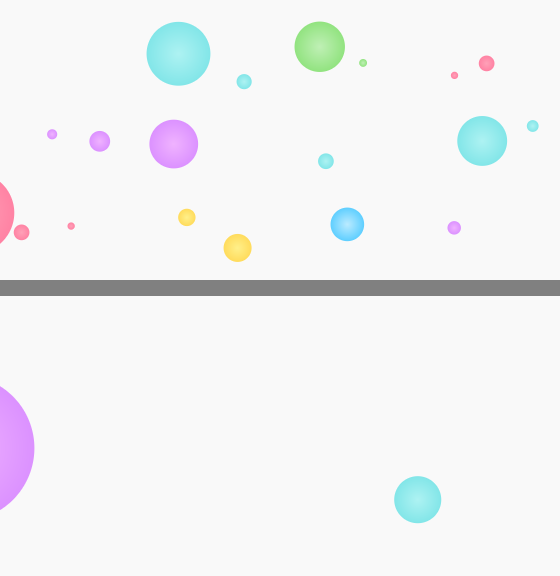
Top: the whole. Bottom: its middle third, enlarged.
This background is drawn by a Shadertoy shader. Its source:

```glsl
// Scattered pastel discs with soft radial shading and small companions on off-white.

// Lengths are in canvas heights; x spans 0..2 on a 2:1 canvas.
const vec3 PAPER = vec3(0.978);
const int COLUMNS = 4;
const int ROWS = 3;
const vec2 CELL = vec2(0.5, 1.0 / 3.0);
const float JITTER = 0.8;        // share of the free room in a cell
const float GAP_MIN = 0.06;      // space between a disc and its companion
const float GAP_VARIATION = 0.08;
const float MAX_TILT = 0.55;     // companion direction from horizontal, radians
const float SEED = 3.0;

const int TEAL = 0, PURPLE = 1, GREEN = 2, PINK = 3, YELLOW = 4, BLUE = 5;

const vec3 RIM[6] = vec3[6](
    vec3(0.51, 0.90, 0.91), vec3(0.86, 0.57, 1.00), vec3(0.57, 0.89, 0.50),
    vec3(1.00, 0.51, 0.64), vec3(1.00, 0.86, 0.36), vec3(0.37, 0.81, 1.00));
const vec3 CORE[6] = vec3[6](
    vec3(0.68, 0.95, 0.95), vec3(0.94, 0.70, 1.00), vec3(0.75, 0.94, 0.71),
    vec3(1.00, 0.63, 0.72), vec3(1.00, 0.94, 0.54), vec3(0.73, 0.92, 1.00));

// One entry per cell, rows from the bottom up; zero means none.
const float RADIUS[12] = float[12](
    0.028, 0.050, 0.060, 0.024,
    0.037, 0.087, 0.028, 0.089,
    0.000, 0.114, 0.090, 0.028);
const float COMPANION[12] = float[12](
    0.013, 0.031, 0.000, 0.000,
    0.018, 0.000, 0.000, 0.021,
    0.000, 0.027, 0.014, 0.013);
const int HUE[12] = int[12](
    PINK, YELLOW, BLUE, PURPLE,
    PURPLE, PURPLE, TEAL, TEAL,
    TEAL, TEAL, GREEN, PINK);

// Large disc cut off by the left edge
const vec2 EDGE_CENTER = vec2(-0.095, 0.24);
const float EDGE_RADIUS = 0.146;

float hash(vec2 p) {
    return fract(sin(dot(p, vec2(127.1, 311.7))) * 43758.5);
}

// Paints an antialiased disc that lightens towards its center.
void paintDisc(inout vec3 color, vec2 p, vec2 center, float radius, int hue) {
    if (radius <= 0.0) return;
    float dist = length(p - center);
    float coverage = clamp(0.5 + (radius - dist) * iResolution.y, 0.0, 1.0);
    vec3 shade = mix(CORE[hue], RIM[hue], min(dist / radius, 1.0));
    color = mix(color, shade, coverage);
}

void mainImage(out vec4 fragColor, in vec2 fragCoord) {
    vec2 p = fragCoord / iResolution.y;
    vec3 color = PAPER;

    paintDisc(color, p, EDGE_CENTER, EDGE_RADIUS, PINK);

    for (int i = 0; i < COLUMNS * ROWS; i++) {
        float radius = RADIUS[i];
        float small = COMPANION[i];
        vec2 id = vec2(float(i % COLUMNS), float(i / COLUMNS));
        vec2 key = id + SEED;

        // Companion direction and the width of the pair
        float gap = GAP_MIN + GAP_VARIATION * hash(key + 11.3);
        float side = hash(key + 23.7) < 0.4 ? -1.0 : 1.0;
        float tilt = MAX_TILT * (2.0 * hash(key + 37.1) - 1.0);
        float halfWidth = small > 0.0 ? radius + small + 0.5 * gap : radius;

        // Jitter that keeps the pair inside its cell
        vec2 room = max(0.5 * CELL - vec2(halfWidth, radius), 0.0);
        vec2 jitter = 2.0 * vec2(hash(key + 41.9), hash(key + 59.3)) - 1.0;
        vec2 center = (id + 0.5) * CELL + JITTER * room * jitter;
        center.x -= side * (halfWidth - radius);

        vec2 toward = vec2(side * cos(tilt), sin(tilt));
        paintDisc(color, p, center, radius, HUE[i]);
        paintDisc(color, p, center + toward * (radius + gap + small), small, HUE[i]);
    }

    fragColor = vec4(color, 1.0);
}
```
